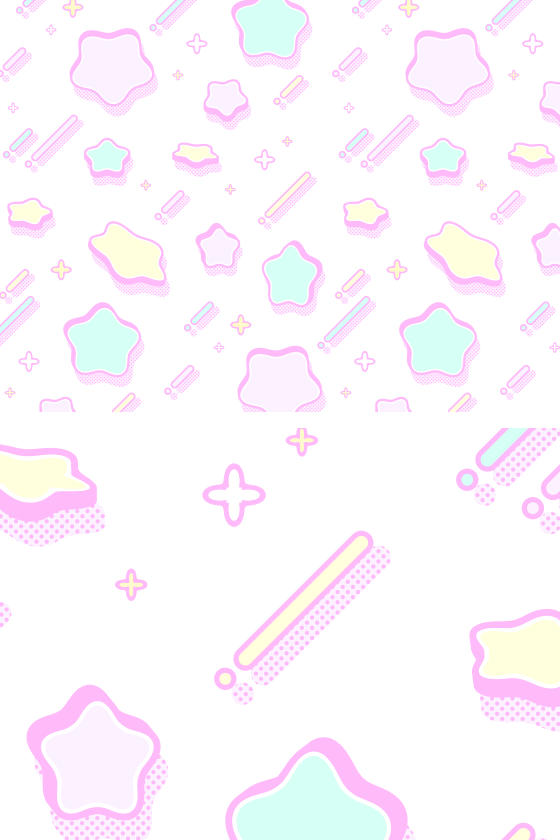
Top: the whole. Bottom: its middle third, enlarged.
Give the GLSL for this pattern, as a Shadertoy shader.

```glsl
// Pastel half-drop pattern: rounded star blobs with thick sides, four-point
// sparkles and slanted dashes, all over halftone drop shadows. Each motif is a
// distance function evaluated at its nearest copy on a staggered lattice.

const float VIEW_WIDTH = 768.0;            // design units across, y runs down
const vec2 CELL = vec2(460.6, 435.6);      // odd rows shift by half a cell
const vec3 PAPER = vec3(1.0);
const vec3 PINK = vec3(1.0, 0.73, 0.98);
const vec3 LAVENDER = vec3(0.99, 0.95, 1.0);
const vec3 MINT = vec3(0.84, 1.0, 0.96);
const vec3 CREAM = vec3(1.0, 1.0, 0.87);
const vec3 LEMON = vec3(1.0, 0.99, 0.80);

const float BLOB_LOBES = 5.0;
const float BLOB_DEPTH = 0.115;
const float BLOB_SIDE = 5.5;
const float BLOB_LINE = 3.2;
const float BLOB_RING = 2.0;
const float SPARKLE_DEPTH = 0.24;
const float DASH_RADIUS = 5.5;
const float DASH_LINE = 2.4;
const vec2 DASH_SHADOW = vec2(8.0, 6.8);
const float SCREEN_PITCH = 3.3;
const float SCREEN_DOT = 0.95;

// Blobs, three per colour: centre and radii, then lobe phase, tilt, side angle
const vec4 BLOB_BOX[9] = vec4[9](
    vec4(153, 92, 60, 54), vec4(309, 134, 32, 28), vec4(300.5, 341, 30, 31),
    vec4(371, 35.5, 54, 52), vec4(147, 215.5, 33, 26.5), vec4(398, 380, 41, 47),
    vec4(268, 210, 33.5, 15.5), vec4(39, 291, 33, 20.5), vec4(178, 348, 62, 36));
const vec3 BLOB_POSE[9] = vec3[9](
    vec3(0.25, 0, -1.7), vec3(0.2, 0, 1.57), vec3(-1.57, 0, -2.25),
    vec3(-1.5, 0, -2.1), vec3(-1.57, 0, 1.57), vec3(-1.52, 0, -0.65),
    vec3(0.25, 0.1, 1.57), vec3(-1.3, 0, 1.45), vec3(0.2, 0.55, 1.85));
// Sparkles: centre and radius, negative radius means an unfilled one
const vec3 SPARKLES[10] = vec3[10](
    vec3(100, 10, 14.5), vec3(84, 370, 14.5), vec3(244, 103, 7.4),
    vec3(394, 194, 7.4), vec3(200, 254, 7.4), vec3(316, 260, 7.4),
    vec3(270, 60, -14.5), vec3(363, 219, -14.5), vec3(70, 41, -7.4), vec3(18, 148, -7.4));
// Dashes: dot centre and colour number, negative number means a long one
const vec3 DASHES[9] = vec3[9](
    vec3(210, 38, -2), vec3(27, 14, 2), vec3(380, 139, 3),
    vec3(0, 101, 1), vec3(9, 212, 2), vec3(39, 225, -1),
    vec3(217, 297, 1), vec3(359, 303, -3), vec3(4, 405, 3));

float pixelSize;

float coverage(float d) { return clamp(0.5 - d / pixelSize, 0.0, 1.0); }

vec3 pastel(int i) { return i == 0 ? LAVENDER : i == 1 ? MINT : CREAM; }

mat2 rotation(float a) { return mat2(cos(a), sin(a), -sin(a), cos(a)); }

// Offset from the nearest lattice copy of a centre
vec2 nearestCopy(vec2 d) {
    d -= round(d.y / CELL.y) * vec2(0.5 * CELL.x, CELL.y);
    d.x -= CELL.x * round(d.x / CELL.x);
    return d;
}

// Distance to an ellipse with a cosine rim, scaled by its gradient
float lobed(vec2 p, vec2 radii, float count, float depth, float phase) {
    vec2 q = p / radii + 1e-4;
    float r = length(q);
    float a = count * (atan(q.y, q.x) - phase);
    float rim = 1.0 - depth + depth * cos(a);
    float slope = -depth * count * sin(a) / max(r, rim);
    vec2 n = q / max(r, 1e-4);
    return (r - rim) / length((n - vec2(-n.y, n.x) * slope) / radii);
}

float blobFace(vec2 p, vec2 radii, vec3 pose) {
    return lobed(p * rotation(pose.y), radii, BLOB_LOBES, BLOB_DEPTH, pose.x);
}

// Face swept along its side direction
float blobBody(vec2 p, vec2 radii, vec3 pose) {
    vec2 side = BLOB_SIDE * vec2(cos(pose.z), sin(pose.z));
    float d = 1e3;
    for (int k = 0; k < 5; k++) d = min(d, blobFace(p - side * float(k) / 4.0, radii, pose));
    return d;
}

float dash(vec2 p, float span) {
    vec2 q = p - vec2(9.2, -9.2);
    float t = clamp(dot(q, vec2(0.5, -0.5)), 0.0, span);
    return min(length(p) - DASH_RADIUS + 0.4, length(q - t * vec2(1, -1)) - DASH_RADIUS);
}

vec3 halftone(vec2 p) {
    vec2 q = fract(rotation(0.7854) * p / SCREEN_PITCH) - 0.5;
    return mix(LAVENDER, PINK, coverage(length(q) * SCREEN_PITCH - SCREEN_DOT));
}

void mainImage(out vec4 fragColor, in vec2 fragCoord) {
    pixelSize = VIEW_WIDTH / iResolution.x;
    vec2 p = vec2(fragCoord.x, iResolution.y - fragCoord.y) * pixelSize;
    vec3 color = PAPER;

    for (int i = 0; i < 9; i++) {
        vec2 q = nearestCopy(p - DASHES[i].xy);
        float span = DASHES[i].z < 0.0 ? 53.0 : 21.5;
        float body = dash(q, span);
        color = mix(color, halftone(q), coverage(dash(q - DASH_SHADOW, span)));
        color = mix(color, PINK, coverage(body));
        color = mix(color, pastel(int(abs(DASHES[i].z)) - 1), coverage(body + DASH_LINE));
    }
    for (int i = 0; i < 9; i++) {
        vec2 radii = BLOB_BOX[i].zw;
        vec2 q = nearestCopy(p - BLOB_BOX[i].xy);
        if (length(q) > 1.7 * max(radii.x, radii.y)) continue;
        vec2 drop = vec2(2.0, 8.0) + vec2(0.05, 0.1) * radii.x;
        float face = blobFace(q, radii, BLOB_POSE[i]) + BLOB_LINE;
        color = mix(color, halftone(q), coverage(blobBody(q - drop, radii, BLOB_POSE[i])));
        color = mix(color, PINK, coverage(blobBody(q, radii, BLOB_POSE[i])));
        color = mix(color, PAPER, coverage(face));
        color = mix(color, pastel(i / 3), coverage(face + BLOB_RING));
    }
    for (int i = 0; i < 10; i++) {
        float radius = abs(SPARKLES[i].z);
        float d = lobed(nearestCopy(p - SPARKLES[i].xy), vec2(radius), 4.0, SPARKLE_DEPTH, 0.0);
        color = mix(color, PINK, coverage(d));
        color = mix(color, SPARKLES[i].z < 0.0 ? PAPER : LEMON, coverage(d + 1.3 + 0.1 * radius));
    }
    fragColor = vec4(color, 1.0);
}
```
